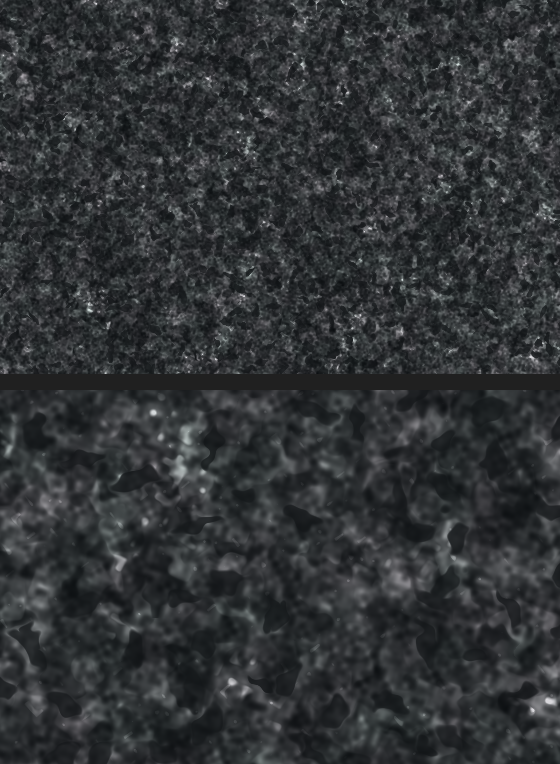
Top, the full canvas; bottom, a detail of the centre.
Reproduce this texture procedurally as a Shadertoy shader.

```glsl
// Polished dark granite: small tinted crystals, black mineral flakes and pale specks.
// Layers of warped cells and noise add up to a bell-shaped value, which an
// exponential curve turns into many dark tones and a few bright ones.

vec3 hash3(vec2 p) {
    vec3 q = fract(p.xyx * vec3(0.1031, 0.1030, 0.0973));
    q += dot(q, q.yxz + 33.33);
    return fract((q.xxy + q.yzz) * q.zyx);
}

mat2 rotation(float angle) {
    float c = cos(angle), s = sin(angle);
    return mat2(c, s, -s, c);
}

// Value noise from -0.5 to 0.5
float noise(vec2 p) {
    vec2 cell = floor(p), f = fract(p);
    f = f * f * (3.0 - 2.0 * f);
    float low = mix(hash3(cell).x, hash3(cell + vec2(1, 0)).x, f.x);
    float high = mix(hash3(cell + vec2(0, 1)).x, hash3(cell + vec2(1, 1)).x, f.x);
    return mix(low, high, f.y) - 0.5;
}

// Random tone of the nearest stretched crystal, blended softly at its border
float crystals(vec2 p) {
    vec2 base = floor(p);
    float total = 0.0, weights = 0.0;
    for (int y = -1; y <= 1; y++)
    for (int x = -1; x <= 1; x++) {
        vec2 cell = base + vec2(x, y);
        vec3 rnd = hash3(cell + 71.0);
        vec2 d = rotation(rnd.z * 6.283) * (p - cell - rnd.xy);
        float weight = exp(-14.0 * length(d * vec2(0.75, 1.35)));
        total += weight * (hash3(cell + 213.0).x * 2.0 - 1.0);
        weights += weight;
    }
    return total / weights;
}

// Coverage of scattered elongated flakes in random directions
float flakes(vec2 p) {
    vec2 base = floor(p);
    float cover = 0.0;
    for (int y = -1; y <= 1; y++)
    for (int x = -1; x <= 1; x++) {
        vec2 cell = base + vec2(x, y);
        vec3 rnd = hash3(cell + 407.0);
        vec3 shape = hash3(cell + 539.0);
        vec2 d = rotation(rnd.z * 6.283) * (p - cell - rnd.xy);
        vec2 size = vec2(mix(0.3, 0.6, shape.x), mix(0.14, 0.27, shape.y));
        float inside = 1.0 - smoothstep(0.8, 1.1, length(d / size));
        cover = max(cover, inside * step(shape.z, 0.42));
    }
    return cover;
}

void mainImage(out vec4 fragColor, in vec2 fragCoord) {
    vec2 uv = fragCoord / iResolution.y;

    // Ragged grain borders
    vec2 warp = vec2(noise(uv * 95.0 + 11.0), noise(uv * 95.0 + 57.0));
    vec2 grainUv = uv + 0.012 * warp;

    // Crystals and mottling, from broad clouds to fine grit
    float value = 0.12 + 0.85 * crystals(grainUv * 52.0);
    value += 0.9 * noise(uv * 5.0 + 3.0);
    value += 1.5 * noise(rotation(0.6) * grainUv * 42.0 + 20.0);
    value += 2.1 * noise(rotation(1.1) * grainUv * 88.0 + 40.0);
    value += 2.1 * noise(rotation(0.3) * uv * 175.0 + 60.0);

    // Dark flakes flatten the mottling inside them
    float flake = flakes(grainUv * 27.0);
    value = mix(value, -1.35 + 0.35 * value, 0.85 * flake);

    // Pale hairline seams that fade in and out
    float seam = 1.0 - smoothstep(0.0, 0.07, abs(noise(grainUv * 24.0 + 90.0)));
    value += 0.7 * seam * smoothstep(0.0, 0.3, noise(uv * 13.0 + 130.0));

    // Clusters of bright specks, plus a few lone sparks
    float cluster = smoothstep(0.12, 0.38, noise(rotation(0.8) * grainUv * 20.0 + 150.0));
    float speck = smoothstep(0.12, 0.38, noise(rotation(0.5) * uv * 125.0 + 170.0));
    float spark = smoothstep(0.40, 0.47, noise(rotation(0.9) * uv * 140.0 + 190.0));
    value += (1.0 - flake) * (cluster * (0.35 + 1.9 * speck) + 0.9 * spark);

    // Cool grey with faint teal patches
    float tone = min(0.187 * exp(0.39 * value), 0.85);
    float teal = 0.05 * noise(grainUv * 30.0 + 230.0);
    vec3 stone = tone * vec3(1.0 - teal, 1.0 + teal, 1.0) + vec3(-0.011, 0.001, 0.010);
    fragColor = vec4(clamp(stone, 0.0, 1.0), 1.0);
}
```
